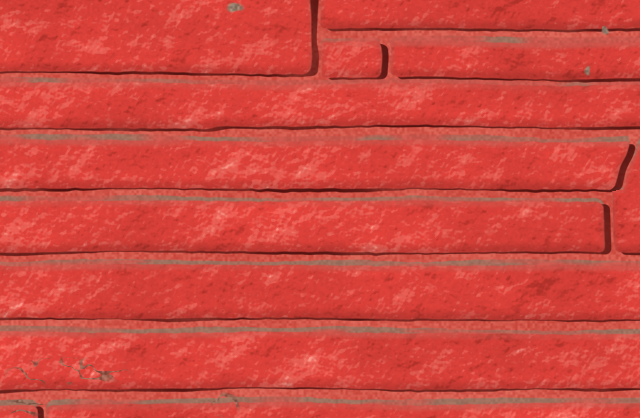
Reproduce this texture procedurally as a WebGL 1 fragment shader.

```glsl
precision highp float;
// Rough red-painted stone courses with shadowed joints and weathered mortar ledges.

uniform vec2 u_resolution;

float hash(vec2 p) {
  vec3 q = fract(p.xyx * vec3(0.1031, 0.1030, 0.0973));
  q += dot(q, q.yzx + 33.33);
  return fract((q.x + q.y) * q.z);
}

float noise(vec2 p) {
  vec2 i = floor(p), f = fract(p);
  f = f * f * (3.0 - 2.0 * f);
  return mix(mix(hash(i), hash(i + vec2(1, 0)), f.x),
             mix(hash(i + vec2(0, 1)), hash(i + vec2(1, 1)), f.x), f.y);
}

// Height of the hewn stone face
float relief(vec2 p) {
  float sum = 0.0, amp = 0.5;
  p = p * 11.0 + 20.0;
  for (int i = 0; i < 5; i++) {
    sum += amp * noise(p);
    p = mat2(1.6, 1.2, -1.2, 1.6) * p + 7.3;
    amp *= 0.56;
  }
  return sum;
}

// Lower edge of a course, measured down from the top
float courseBottom(float n) {
  return 0.175 + 0.151 * n - 0.0042 * n * (5.0 - n);
}

// Signed distance to the nearest stone, negative inside
float stones(vec2 p) {
  float nearest = 1.0;
  for (int i = 0; i < 7; i++) {
    float n = float(i);
    float top = courseBottom(n - 1.0) + 0.024 + 0.002 * n;
    float bottom = courseBottom(n);
    float joint = 9.0;
    if (i == 0) {
      // The first course splits into thinner stones on the right
      top = -0.1;
      joint = 0.755;
      if (p.x > 0.755) {
        bottom = p.y < 0.083 ? 0.066 : 0.186;
        top = p.y < 0.083 ? -0.1 : 0.099;
        if (p.y > 0.083 && p.x > 0.84) joint = 0.925;
      }
    }
    // A worn step along the second course
    if (i == 1) bottom -= 0.008 * smoothstep(0.49, 0.54, p.x);
    // A tall stone closes two courses on the right
    if (i == 2) {
      joint = p.y > 0.455 ? 1.455 : 1.5 - 0.3 * (p.y - 0.39);
      if (p.x > joint) bottom = courseBottom(3.0);
    }
    if (i == 3) joint = 1.455;
    if (i == 6) joint = 0.1;
    vec2 q = vec2(0.011 - abs(p.x - joint), max(top - p.y, p.y - bottom)) + 0.014;
    nearest = min(nearest, length(max(q, 0.0)) + min(max(q.x, q.y), 0.0) - 0.014);
  }
  return nearest;
}

void main() {
  float px = 1.0 / u_resolution.y;
  vec2 p = vec2(gl_FragCoord.x, u_resolution.y - gl_FragCoord.y) * px;

  // Chipped, slightly wavering edges
  float waver = noise(p * vec2(6.0, 9.0) + 4.0);
  float grain = noise(p * 170.0);
  vec2 w = p + 0.010 * (vec2(noise(p * 22.0), noise(p * vec2(3.0, 5.0))) - 0.5);
  w.y += 0.003 * (noise(p * vec2(50.0, 24.0) + 9.0) - 0.5);
  float d = stones(w);

  // Stone face lit from the upper left, with broad uneven patches
  float slope = relief(p + vec2(0.0022, 0.0045)) - relief(p);
  float broad = noise(p * vec2(3.0, 6.0) + 31.0) + 0.7 * noise(p * vec2(9.0, 14.0) + 57.0) - 0.85;
  float pits = noise(p * 75.0 + 11.0) - 0.5;
  float lit = 1.45 * slope + 0.07 * broad + 0.05 * pits;
  vec3 stone = mix(vec3(0.85, 0.25, 0.22), vec3(0.90, 0.36, 0.32), smoothstep(0.0, 0.08, lit));
  stone = mix(stone, vec3(0.69, 0.19, 0.16), 0.85 * smoothstep(0.035, 0.15, -lit));
  stone = mix(stone, vec3(0.97, 0.63, 0.57), 0.8 * smoothstep(0.10, 0.21, lit + 0.03 * grain));
  stone *= 1.0 + 0.07 * broad;

  // Dull worn top lip and darker underside
  float underside = smoothstep(-0.016, 0.012, stones(w + vec2(0.0, 0.014)));
  stone *= 1.0 - 0.14 * underside;
  float lip = smoothstep(-0.012, 0.002, stones(w - vec2(0.0, 0.007)));
  stone = mix(stone, vec3(0.79, 0.36, 0.32), 0.6 * lip * (0.4 + 0.8 * waver));
  stone *= 0.97 + 0.06 * grain;

  // Sandy mortar with a bare, streaked ledge above each stone
  vec3 mortar = mix(vec3(0.77, 0.25, 0.21), vec3(0.88, 0.43, 0.37), 0.7 * grain + 0.3 * waver);
  float streak = noise(p * vec2(9.0, 120.0) + 3.0);
  float dust = 0.7 * noise(p * vec2(10.0, 30.0)) + 0.5 * streak + 0.6 * p.y;
  vec3 ledge = mix(vec3(0.79, 0.34, 0.30), vec3(0.62, 0.44, 0.37), smoothstep(0.6, 1.15, dust));
  float onLedge = 1.0 - smoothstep(-0.002, 0.002, stones(w + vec2(0.0, 0.008 + 0.007 * waver)));
  mortar = mix(mortar, ledge * (0.93 + 0.14 * grain), onLedge);

  // Broken shadows cast right and down into the joints
  float drop = 0.001 + 0.008 * noise(p * vec2(7.0, 4.0) + 71.0);
  float shade = 1.0 - smoothstep(-0.002, 0.002, stones(w - vec2(0.015, drop)));
  shade *= 0.55 + 0.45 * noise(p * vec2(14.0, 9.0) + 40.0);
  mortar = mix(mortar, vec3(0.30, 0.06, 0.05), shade);
  vec3 col = mix(stone, mortar, smoothstep(-px, px, d));

  // Small chips baring grey stone
  vec2 rough = p + 0.012 * (vec2(noise(p * 60.0), noise(p * 60.0 + 5.0)) - 0.5);
  float chip = min(length((rough - vec2(0.56, 0.017)) * vec2(0.7, 1.0)) - 0.012,
                   min(length(rough - vec2(1.404, 0.167)), length(rough - vec2(1.448, 0.071))) - 0.008);
  col = mix(col, vec3(0.58, 0.48, 0.41) * (0.8 + 0.4 * grain), 1.0 - smoothstep(-px, 2.0 * px, chip));

  // Dry twigs and dirt caught near the lower left
  float area = min(length((p - vec2(0.16, 0.89)) / vec2(0.17, 0.04)),
                   min(length((p - vec2(0.54, 0.968)) / vec2(0.04, 0.035)),
                       length((p - vec2(0.06, 0.97)) / vec2(0.055, 0.035))));
  float strand = abs(noise(rough * vec2(24.0, 38.0) + 2.0) - 0.5);
  float twig = (1.0 - smoothstep(0.03, 0.08, strand)) * (1.0 - smoothstep(0.6, 1.0, area));
  col = mix(col, mix(vec3(0.40, 0.24, 0.19), vec3(0.68, 0.52, 0.43), grain), 0.8 * twig);

  gl_FragColor = vec4(col, 1.0);
}
```
